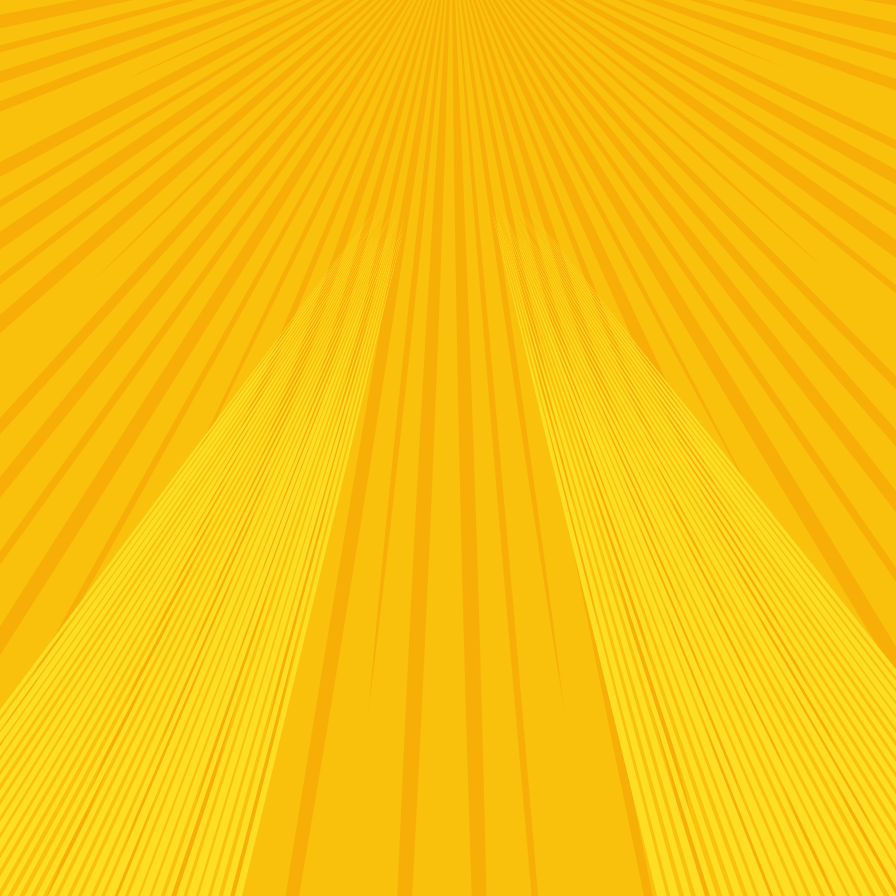
A WebGL 1 fragment shader for this background:

```glsl
precision highp float;
uniform vec2 u_resolution;

#define RAY_ORIGIN vec2(0.504, 1.078)
#define RAY_STEP 0.0575
#define RAY_FIRST 0.0385
#define RAY_TILT 0.01
#define BAND_AXIS 0.502
#define BAND_OFFSET 0.027
#define BAND_TOP 0.844
#define BAND_INNER 0.24
#define BAND_LINES 33.0
#define BASE_COLOR vec3(0.976, 0.755, 0.045)
#define RAY_COLOR vec3(0.970, 0.685, 0.030)
#define LINE_COLOR vec3(0.995, 0.870, 0.145)

float hash(float n) {
  return fract(sin(n * 12.9898) * 43758.5453);
}

// Smooth stripe that fades to its mean where it is finer than a pixel.
float stripe(float offset, float halfWidth, float blur) {
  float sharp = clamp((halfWidth - abs(offset)) / blur + 0.5, 0.0, 1.0);
  return mix(sharp, 2.0 * halfWidth, smoothstep(0.5, 1.5, blur));
}

// Narrowing rays that fan out from above the top edge.
float rays(vec2 p, float pixel) {
  vec2 d = vec2(p.x - RAY_ORIGIN.x, RAY_ORIGIN.y - p.y);
  float radius = length(d);
  float angle = atan(d.x, d.y) + RAY_TILT;
  float t = (abs(angle) - RAY_FIRST) / RAY_STEP;
  float index = max(floor(t + 0.5), 0.0);
  float halfWidth = (0.42 - 0.25 * radius) * (0.62 + 0.26 * cos(2.75 * index));

  // Every sixth ray ends in a point.
  float order = index + (angle < 0.0 ? 1.0 : 0.0);
  float reach = 0.95 - 0.027 * order;
  if (abs(mod(order, 6.0) - 2.0) < 0.5) {
    halfWidth = 0.26 * max(1.0 - radius / reach, 0.0);
  }
  float blur = pixel / (radius * RAY_STEP);
  return stripe(t - index, halfWidth, blur) * smoothstep(0.0, 0.02, halfWidth);
}

// Two slanted bands of fine lines that swell as they descend.
float bands(vec2 p, float pixel) {
  float side = p.x - BAND_AXIS;
  float drop = max(BAND_TOP - p.y, 0.001);
  float slope = (abs(side) - BAND_OFFSET) / drop;
  float spread = (side < 0.0 ? 0.75 : 0.80) - BAND_INNER;
  float u = (slope - BAND_INNER) / spread * BAND_LINES;
  float blur = pixel * BAND_LINES * sqrt(1.0 + slope * slope) / (spread * drop);

  float seed = floor(u) + (side < 0.0 ? 7.0 : 61.0);
  float start = 0.06 + 0.05 * hash(seed + 100.0);
  float growth = clamp((drop - start) / 0.25, 0.0, 1.0);
  float halfWidth = mix(0.26, 0.42, hash(seed)) * growth;
  float inside = clamp(min(u, BAND_LINES - u) / blur + 0.5, 0.0, 1.0);
  return stripe(fract(u) - 0.5, halfWidth, blur) * inside
    * smoothstep(0.0, 0.03, halfWidth);
}

void main() {
  vec2 p = gl_FragCoord.xy / u_resolution;
  float pixel = 1.0 / min(u_resolution.x, u_resolution.y);
  vec3 color = mix(BASE_COLOR, RAY_COLOR, rays(p, pixel));
  color = mix(color, LINE_COLOR, bands(p, pixel));
  gl_FragColor = vec4(color, 1.0);
}
```
